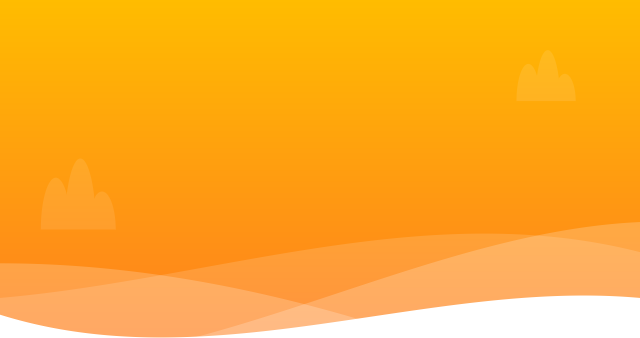
Reproduce this background procedurally as a Shadertoy shader.

```glsl
const vec3 SKY_TOP = vec3(1.0, 0.737, 0.0);
const vec3 SKY_BOTTOM = vec3(1.0, 0.50, 0.12);
const vec3 WHITE = vec3(1.0);

// Wave heights: Bezier control values, evenly spaced from left to right
const vec4 LEFT_HILL = vec4(0.221, 0.221, 0.027, -0.262);
const vec4 MIDDLE_HILL = vec4(0.1185, 0.173, 0.416, 0.254);
const vec4 RIGHT_HILL = vec4(-0.079, -0.0955, 0.315, 0.343);
const vec4 FOREGROUND = vec4(0.069, -0.128, 0.175, 0.1185);
const float SIDE_HILL_ALPHA = 0.20;
const float MIDDLE_HILL_ALPHA = 0.14;

// Rocks: lower left corner and size, as fractions of the canvas
const vec4 LEFT_ROCK = vec4(0.0638, 0.321, 0.117, 0.210);
const vec4 RIGHT_ROCK = vec4(0.807, 0.701, 0.0925, 0.1506);
const float ROCK_ALPHA = 0.10;

// Domes of a rock: centre x, half width, height
const int DOME_COUNT = 3;
const vec3 DOMES[DOME_COUNT] = vec3[](
    vec3(0.200, 0.200, 0.730),
    vec3(0.528, 0.209, 1.000),
    vec3(0.817, 0.183, 0.535));

// Coverage of a shape from its signed distance in canvas heights
float coverage(float dist) {
    return clamp(0.5 - dist * iResolution.y, 0.0, 1.0);
}

float bezier(vec4 c, float t) {
    float s = 1.0 - t;
    return dot(c, vec4(s * s * s, 3.0 * s * s * t, 3.0 * s * t * t, t * t * t));
}

float wave(vec2 uv, vec4 heights) {
    return coverage(uv.y - bezier(heights, uv.x));
}

// First-order distance to an ellipse
float ellipseDistance(vec2 p, vec2 radii) {
    float k = length(p / radii);
    return k * (k - 1.0) / max(length(p / (radii * radii)), 1e-4);
}

// Union of half ellipses standing on a flat base
float rock(vec2 uv, vec4 box) {
    vec2 aspect = vec2(iResolution.x / iResolution.y, 1.0);
    vec2 p = (uv - box.xy) * aspect;
    vec2 size = box.zw * aspect;
    float dist = 1e3;
    for (int i = 0; i < DOME_COUNT; i++) {
        vec2 centre = vec2(DOMES[i].x * size.x, 0.0);
        dist = min(dist, ellipseDistance(p - centre, DOMES[i].yz * size));
    }
    return coverage(max(dist, -p.y));
}

void mainImage(out vec4 fragColor, in vec2 fragCoord) {
    vec2 uv = fragCoord / iResolution.xy;
    vec3 color = mix(SKY_BOTTOM, SKY_TOP, uv.y);

    // Faint rocks
    float rocks = max(rock(uv, LEFT_ROCK), rock(uv, RIGHT_ROCK));
    color = mix(color, WHITE, ROCK_ALPHA * rocks);

    // Translucent hills
    color = mix(color, WHITE, MIDDLE_HILL_ALPHA * wave(uv, MIDDLE_HILL));
    color = mix(color, WHITE, SIDE_HILL_ALPHA * wave(uv, LEFT_HILL));
    color = mix(color, WHITE, SIDE_HILL_ALPHA * wave(uv, RIGHT_HILL));

    // Solid foreground
    color = mix(color, WHITE, wave(uv, FOREGROUND));
    fragColor = vec4(color, 1.0);
}
```
